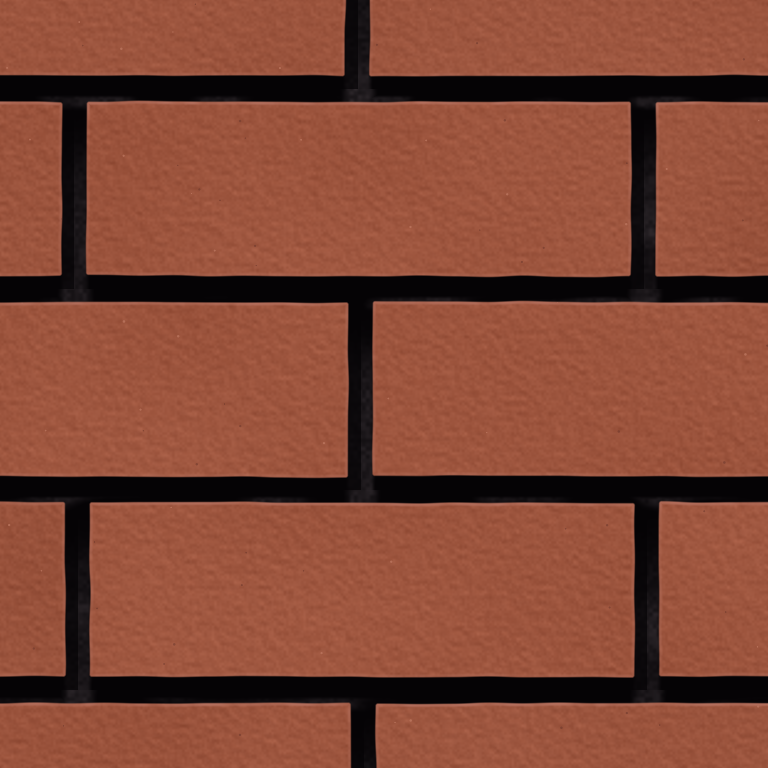
Give the GLSL for this texture, as a three.js fragment shader.

```glsl
// Running-bond wall of smooth red bricks with deep, nearly black joints.
// Each brick is a rounded-box distance in its own cell, slightly tilted;
// value noise adds clay grain, soft tone drift and grey dust in the joints.
varying vec2 vUv;

float hash(vec2 p) {
  vec3 q = fract(p.xyx * 0.1031);
  q += dot(q, q.yzx + 33.33);
  return fract((q.x + q.y) * q.z);
}

float noise(vec2 p) {
  vec2 i = floor(p), f = fract(p);
  f = f * f * (3.0 - 2.0 * f);
  return mix(mix(hash(i), hash(i + vec2(1.0, 0.0)), f.x),
             mix(hash(i + vec2(0.0, 1.0)), hash(i + vec2(1.0, 1.0)), f.x), f.y);
}

float roundedBox(vec2 p, vec2 halfSize, float radius) {
  vec2 d = abs(p) - halfSize + radius;
  return length(max(d, 0.0)) + min(max(d.x, d.y), 0.0) - radius;
}

// Sparse round chips, one candidate per grid cell
float specks(vec2 uv, float count, float share) {
  vec2 cell = floor(uv * count);
  vec2 center = 0.2 + 0.6 * vec2(hash(cell + 17.0), hash(cell + 53.0));
  float d = length(fract(uv * count) - center) / count;
  float size = mix(0.0012, 0.0026, hash(cell + 91.0));
  return step(1.0 - share, hash(cell + 7.0)) * (1.0 - smoothstep(size * 0.3, size, d));
}

vec3 jointColor(vec2 uv, vec2 p) {
  float patches = noise(uv * vec2(14.0, 30.0) + 4.0);
  float grit = noise(uv * 190.0);

  // Dust in upright joints, with the left side kept in shadow
  float upright = smoothstep(0.350, 0.358, abs(p.x));
  float lit = mix(1.0, 0.3, smoothstep(-0.004, 0.004, p.x));
  float dust = upright * lit * smoothstep(0.11, -0.04, p.y) * (0.35 + 0.5 * patches);

  // Dust on bed joints, heaped below the upright joint of the course above
  float ledge = smoothstep(0.123, 0.117, p.y) * smoothstep(0.100, 0.112, p.y);
  dust += ledge * 0.6 * smoothstep(0.5, 0.85, patches);
  float heap = smoothstep(0.026, 0.010, abs(p.x)) * smoothstep(0.100, 0.112, p.y);
  dust = max(dust, heap * (0.5 + 0.4 * patches));

  return mix(vec3(0.018, 0.010, 0.018), vec3(0.19, 0.165, 0.18),
             clamp(dust * (0.55 + 0.6 * grit), 0.0, 1.0));
}

vec3 brickColor(vec2 uv, vec2 p, float dist, float id) {
  vec3 color = vec3(0.61, 0.33, 0.24);

  // Tone per brick and broad firing clouds
  color *= 0.985 + 0.03 * id;
  color += (noise(uv * 6.0 + id * 20.0) - 0.5) * vec3(0.030, 0.026, 0.024);

  // Fine grain, lit from above
  vec2 g = uv * vec2(120.0, 150.0);
  float relief = noise(g) - noise(g + vec2(0.25, 0.55));
  color += relief * vec3(0.060, 0.048, 0.042);
  color += (noise(uv * 310.0) - 0.5) * 0.032;

  // Scattered chips and pits
  color = mix(color, vec3(0.76, 0.49, 0.40), 0.65 * specks(uv, 42.0, 0.035));
  color = mix(color, vec3(0.40, 0.20, 0.16), 0.50 * specks(uv + 3.7, 38.0, 0.030));

  // Pale worn arris, brightest along the top
  float rim = smoothstep(-0.0055, -0.002, dist);
  float wear = 0.4 + 0.6 * noise(uv * 60.0 + 8.0);
  float side = mix(0.45, 0.95, smoothstep(0.09, 0.11, p.y));
  return mix(color, vec3(0.71, 0.44, 0.37), rim * wear * side);
}

void main() {
  // Brick cells: alternate courses shift by half, with a slight drift
  vec2 pitch = vec2(0.741, 0.261);
  float row = floor((vUv.y - 0.1016) / pitch.y);
  float start = 0.101 - 0.002 * row + 0.5 * pitch.x * mod(row, 2.0);
  float col = floor((vUv.x - start) / pitch.x);
  vec2 cell = vec2(col, row);
  vec2 p = vUv - vec2(start, 0.1016) - (cell + 0.5) * pitch;

  // Small tilt and uneven edges for each brick
  float id = hash(cell + 11.0);
  float tilt = (id - 0.5) * 0.009;
  vec2 q = p + tilt * vec2(-p.y, p.x);
  q += (vec2(noise(vUv * 22.0), noise(vUv * 22.0 + 31.0)) - 0.5) * 0.0022;
  float dist = roundedBox(q, vec2(0.3545, 0.1135), 0.003);

  float face = 1.0 - smoothstep(-0.0014, 0.0014, dist);
  vec3 color = mix(jointColor(vUv, p), brickColor(vUv, q, dist, id), face);
  gl_FragColor = vec4(color, 1.0);
}
```
